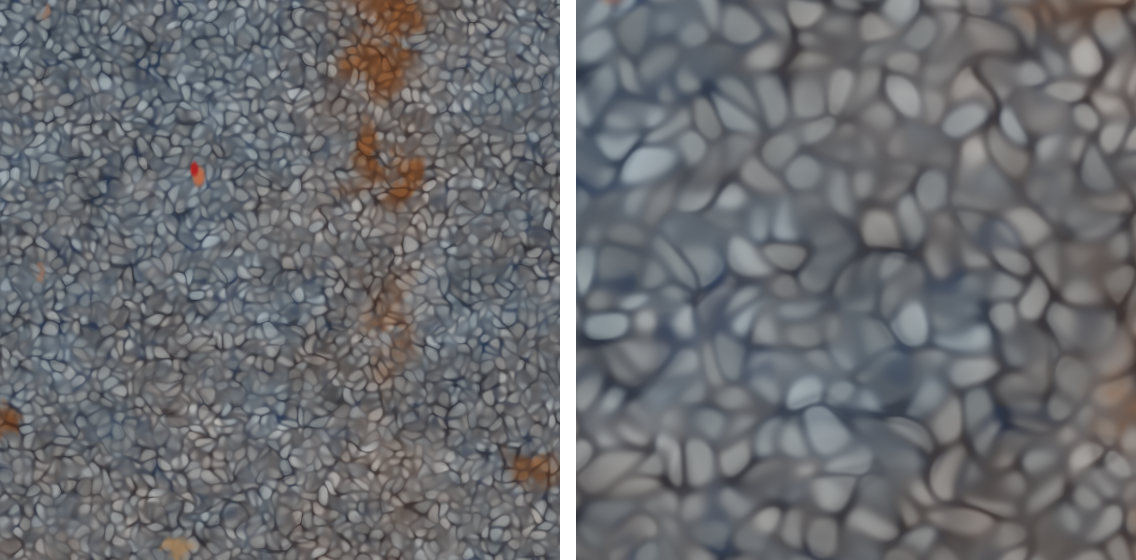
Left, the full canvas; right, a detail of the centre.
A three.js fragment shader for this texture:

```glsl
// Blurred blue-grey gravel with warm streaks and patches of orange rust.
varying vec2 vUv;

float hash(vec2 p) {
  vec3 q = fract(p.xyx * 0.1031);
  q += dot(q, q.yzx + 33.33);
  return fract((q.x + q.y) * q.z);
}

vec2 hash2(vec2 p) {
  return vec2(hash(p), hash(p + 57.3));
}

float noise(vec2 p) {
  vec2 i = floor(p), f = fract(p);
  f = f * f * (3.0 - 2.0 * f);
  return mix(mix(hash(i), hash(i + vec2(1.0, 0.0)), f.x),
             mix(hash(i + vec2(0.0, 1.0)), hash(i + 1.0), f.x), f.y);
}

float fbm(vec2 p) {
  float sum = 0.0, amplitude = 0.5;
  for (int i = 0; i < 4; i++) {
    sum += amplitude * noise(p);
    p = p * 2.03 + 17.1;
    amplitude *= 0.5;
  }
  return sum / 0.9375;
}

// Stretched, randomly turned soft blobs: x = body against gap,
// y = blended brightness, z = blended tint.
vec3 grains(vec2 p) {
  vec2 cell = floor(p);
  float total = 0.0, squares = 0.0;
  vec2 blend = vec2(0.0);
  for (int j = -2; j <= 2; j++) {
    for (int i = -2; i <= 2; i++) {
      vec2 id = cell + vec2(float(i), float(j));
      vec2 offset = id + 0.04 + 0.92 * hash2(id) - p;
      vec2 axis = normalize(hash2(id + 211.0) - 0.499);
      vec2 local = vec2(dot(offset, axis), dot(offset, vec2(-axis.y, axis.x)));
      local *= vec2(0.78, 1.3);
      float weight = exp(-4.2 * dot(local, local));
      total += weight;
      squares += weight * weight;
      blend += weight * weight * hash2(id + 401.0);
    }
  }
  // One blob dominates inside a grain, several share a gap
  float dominance = squares / (total * total);
  float openness = smoothstep(0.05, 0.45, -log(total) / 4.2);
  float body = 0.32 + 0.74 * smoothstep(0.27, 0.87, dominance) - 0.4 * openness;
  return vec3(body, blend / squares);
}

// Soft ellipse, 1 in the middle and 0 outside.
float patchAt(vec2 p, vec2 center, vec2 radius) {
  return 1.0 - smoothstep(0.4, 1.3, length((p - center) / radius));
}

float rustMask(vec2 p) {
  float rust = patchAt(p, vec2(0.67, 0.90), vec2(0.085, 0.07));
  rust = max(rust, patchAt(p, vec2(0.69, 0.99), vec2(0.075, 0.05)));
  rust = max(rust, patchAt(p, vec2(0.65, 0.72), vec2(0.042, 0.07)));
  rust = max(rust, patchAt(p, vec2(0.715, 0.67), vec2(0.033, 0.06)));
  rust = max(rust, 0.65 * patchAt(p, vec2(0.70, 0.43), vec2(0.055, 0.09)));
  rust = max(rust, patchAt(p, vec2(0.005, 0.26), vec2(0.03, 0.045)));
  return max(rust, 0.8 * patchAt(p, vec2(0.945, 0.15), vec2(0.05, 0.035)));
}

void main() {
  vec2 uv = vUv;
  vec2 wobble = vec2(noise(uv * 40.0), noise(uv * 40.0 + 31.0)) - 0.5;
  vec3 grain = grains(uv * 50.0 + 0.6 * wobble);

  // Gaps fade in places, more so toward the bottom
  float haze = smoothstep(0.3, 0.8, noise(uv * 31.0 + 5.0));
  float body = mix(grain.x, 0.68, haze * mix(0.6, 0.35, uv.y));
  body += 0.28 * (noise(uv * 52.0 + 71.0) - 0.5);

  // Warm streak down the right, warm ground below, cool upper left
  float streak = (uv.x - 0.68 + 0.06 * (fbm(uv * 5.0) - 0.5)) / 0.12;
  float warmth = 0.28 + mix(0.3, 0.65, uv.y) * exp(-streak * streak);
  warmth += 0.28 * (1.0 - smoothstep(0.0, 0.45, uv.y));
  warmth -= 0.22 * smoothstep(0.4, 1.0, uv.y) * (1.0 - smoothstep(0.3, 0.6, uv.x));
  warmth += 0.9 * (fbm(uv * 11.0 + 8.0) - 0.5) + 0.35 * (grain.z - 0.5);
  warmth = clamp(warmth, 0.0, 1.0);

  vec3 stone = mix(vec3(0.51, 0.55, 0.572), vec3(0.57, 0.54, 0.52), warmth);
  vec3 gap = mix(vec3(0.225, 0.265, 0.32), vec3(0.29, 0.245, 0.23), warmth);
  stone *= 0.89 + 0.22 * grain.y;
  vec3 color = mix(gap, stone, body);

  // Broad light and dark drifts
  color *= 1.0 + 0.3 * (fbm(uv * 12.0 + 60.0) - 0.5) + 0.14 * (noise(uv * 25.0) - 0.5);

  // Dark blue flecks between stones
  float fleck = smoothstep(0.7, 0.9, noise(uv * 36.0 + 90.0)) * (1.0 - warmth);
  color = mix(color, vec3(0.14, 0.21, 0.34), 0.6 * fleck * clamp(1.0 - body, 0.0, 1.0));

  // Rust, with ragged edges and some stones left clean
  vec2 ragged = uv + 0.09 * (vec2(fbm(uv * 19.0), fbm(uv * 19.0 + 40.0)) - 0.5);
  float rust = rustMask(ragged);
  float clean = smoothstep(0.5, 0.75, grain.z) * clamp(body, 0.0, 1.0) * (1.0 - 0.5 * rust);
  rust *= smoothstep(0.25, 0.5, fbm(uv * 25.0 + 3.0) + 0.1 * rust) * (1.0 - 0.8 * clean);
  vec3 rustColor = mix(vec3(0.27, 0.16, 0.11), vec3(0.53, 0.32, 0.17), 0.2 + 0.8 * body);
  color = mix(color, rustColor, 0.9 * rust);

  // Lone coloured pebbles
  float sandy = patchAt(ragged, vec2(0.33, 0.03), vec2(0.034, 0.022));
  float pink = max(patchAt(ragged, vec2(0.07, 0.515), vec2(0.013, 0.018)),
                   patchAt(ragged, vec2(0.083, 0.98), vec2(0.013, 0.022)));
  color = mix(color, vec3(0.64, 0.50, 0.34), 0.8 * sandy);
  color = mix(color, vec3(0.60, 0.45, 0.38), 0.7 * pink);
  color = mix(color, vec3(0.72, 0.42, 0.29), patchAt(uv, vec2(0.355, 0.685), vec2(0.012, 0.02)));
  color = mix(color, vec3(0.66, 0.14, 0.14), patchAt(uv, vec2(0.347, 0.698), vec2(0.008, 0.014)));

  gl_FragColor = vec4(color, 1.0);
}
```
